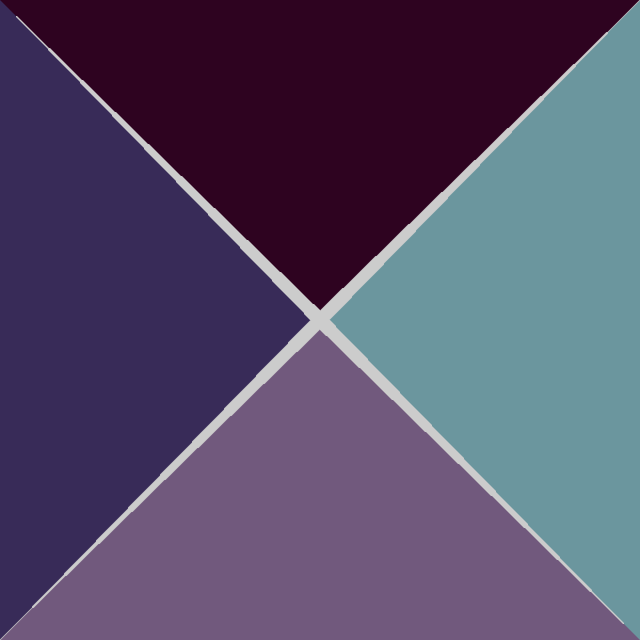
A Shadertoy shader for this background:

```glsl
// Four flat triangular wedges meet at the centre of the canvas, parted by two
// pale diagonal bars that narrow in small steps from the centre to the corners.
// Each bar is a signed distance band whose width depends on the square ring.

const vec3 PLUM   = vec3(0.18, 0.01, 0.125);
const vec3 INDIGO = vec3(0.22, 0.17, 0.345);
const vec3 TEAL   = vec3(0.42, 0.59, 0.62);
const vec3 MAUVE  = vec3(0.445, 0.35, 0.49);
const vec3 SILVER = vec3(0.80);

const float RINGS = 20.0;            // width steps across the canvas
const float WIDTH_STEP = 1.0 / 640.0; // half-width gained per ring

// Antialiased half-plane: 0 below zero, 1 above
float halfPlane(float distance, float pixel) {
    return clamp(distance / pixel + 0.5, 0.0, 1.0);
}

// Coverage of a band centred on distance zero
float band(float distance, float halfWidth, float pixel) {
    return halfPlane(distance + halfWidth, pixel)
         - halfPlane(distance - halfWidth, pixel);
}

// Half-width that grows in steps towards the centre; phase shifts the steps
float steppedWidth(vec2 p, float phase) {
    float ring = (0.5 - max(abs(p.x), abs(p.y))) * RINGS;
    return (floor(ring + phase) + 0.5 - phase) * WIDTH_STEP;
}

void mainImage(out vec4 fragColor, in vec2 fragCoord) {
    vec2 p = fragCoord / iResolution.xy - 0.5;
    float pixel = sqrt(2.0) / min(iResolution.x, iResolution.y);

    // Offsets from the rising and falling diagonals
    float rising = p.x - p.y;
    float falling = p.x + p.y;

    // Wedges
    float below = halfPlane(rising, pixel);
    float above = halfPlane(falling, pixel);
    vec3 color = mix(mix(INDIGO, PLUM, above), mix(MAUVE, TEAL, above), below);

    // Tapered bars
    float bars = max(band(rising, steppedWidth(p, 0.0), pixel),
                     band(falling, steppedWidth(p, 0.5), pixel));
    color = mix(color, SILVER, bars);

    fragColor = vec4(color, 1.0);
}
```
